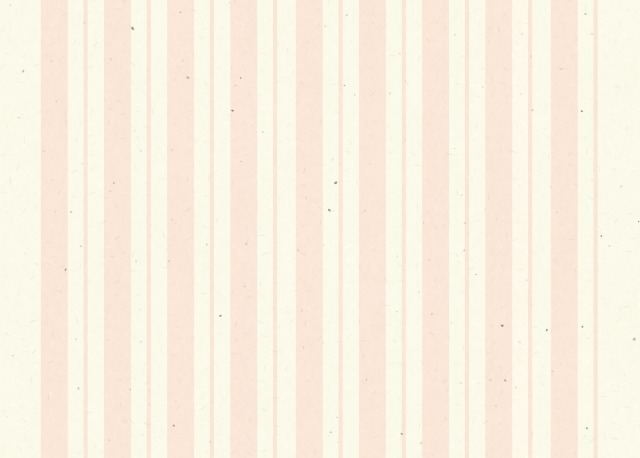
This pattern is drawn by a Shadertoy shader. Its source:

```glsl
// Vertical wide and thin blush stripes on cream recycled paper with grain, fibres and specks.

#define CANVAS_WIDTH 768.0
#define FIRST_STRIPE 49.0
#define STRIPE_PITCH 75.8
#define GROUP_PITCH 306.0
#define STRIPE_COUNT 9.0
#define WIDE_WIDTH 32.3
#define THIN_WIDTH 5.0
#define THIN_CENTRE 53.7
#define GRAIN 0.028
#define CREAM vec3(0.984, 0.978, 0.914)
#define BLUSH vec3(0.982, 0.905, 0.846)
#define SPECK_COLOUR vec3(0.50, 0.45, 0.41)

float hash(vec2 p) {
    vec3 q = fract(p.xyx * 0.1031);
    q += dot(q, q.yzx + 33.33);
    return fract((q.x + q.y) * q.z);
}

float valueNoise(vec2 p) {
    vec2 cell = floor(p), f = fract(p);
    f = f * f * (3.0 - 2.0 * f);
    float low = mix(hash(cell), hash(cell + vec2(1, 0)), f.x);
    float high = mix(hash(cell + vec2(0, 1)), hash(cell + vec2(1, 1)), f.x);
    return mix(low, high, f.y);
}

// Coverage of a vertical band centred on zero
float band(float x, float width, float pixel) {
    return clamp((0.5 * width - abs(x)) / pixel + 0.5, 0.0, 1.0);
}

// Stripes sit in groups of four, with a slightly wider gap between groups
float stripes(float x, float pixel) {
    float margin = 10.0;
    float along = x - FIRST_STRIPE + margin;
    float group = floor(along / GROUP_PITCH);
    float inGroup = along - group * GROUP_PITCH;
    float member = min(floor(inGroup / STRIPE_PITCH), 3.0);
    float local = inGroup - member * STRIPE_PITCH - margin;
    float index = group * 4.0 + member;
    float wide = band(local - 0.5 * WIDE_WIDTH, WIDE_WIDTH, pixel);
    float thin = band(local - THIN_CENTRE, THIN_WIDTH, pixel);
    return max(wide, thin) * step(0.0, index) * step(index, STRIPE_COUNT - 0.5);
}

// One randomly turned fleck in some of the grid cells
float flecks(vec2 p, float cellSize, float chance, vec2 halfSize, float seed, float pixel) {
    vec2 cell = floor(p / cellSize);
    vec2 key = cell + seed;
    vec2 centre = (cell + 0.2 + 0.6 * vec2(hash(key + 11.3), hash(key + 27.7))) * cellSize;
    float angle = 6.2832 * hash(key + 43.1);
    vec2 axis = vec2(cos(angle), sin(angle));
    vec2 d = p - centre;
    vec2 turned = vec2(dot(d, axis), dot(d, vec2(-axis.y, axis.x)));
    vec2 size = halfSize * mix(0.6, 1.2, hash(key + 59.9));
    turned.x -= clamp(turned.x, size.y - size.x, size.x - size.y);
    float ink = 1.0 - smoothstep(-0.5, 0.5, (length(turned) - size.y) / pixel);
    return ink * step(hash(key), chance) * mix(0.4, 1.0, hash(key + 71.5));
}

// Fine mottling, slightly drawn out along the stripes
float paperGrain(vec2 p) {
    float fine = valueNoise(p * vec2(0.55, 0.38));
    float medium = valueNoise(p * vec2(0.21, 0.13) + 37.0);
    float broad = valueNoise(p * 0.02 + 91.0);
    return 0.5 * fine + 0.35 * medium + 0.15 * broad - 0.5;
}

void mainImage(out vec4 fragColor, in vec2 fragCoord) {
    float pixel = CANVAS_WIDTH / iResolution.x;
    vec2 p = fragCoord * pixel;

    // Printed stripes and paper tone
    vec3 colour = mix(CREAM, BLUSH, stripes(p.x, pixel));
    colour += GRAIN * paperGrain(p) * vec3(0.7, 0.9, 1.1);

    // Pale and dull fibres
    float dull = flecks(p, 17.0, 0.5, vec2(3.2, 0.6), 5.0, pixel);
    float pale = flecks(p + 8.0, 15.0, 0.5, vec2(2.8, 0.7), 140.0, pixel);
    colour += 0.018 * pale - 0.045 * dull;

    // Faint dots and a few dark specks
    float faint = flecks(p, 38.0, 0.35, vec2(1.5, 0.8), 230.0, pixel);
    float dark = flecks(p, 62.0, 0.25, vec2(1.7, 1.2), 310.0, pixel);
    colour = mix(colour, SPECK_COLOUR, max(0.25 * faint, 0.75 * dark));

    fragColor = vec4(clamp(colour, 0.0, 1.0), 1.0);
}
```
